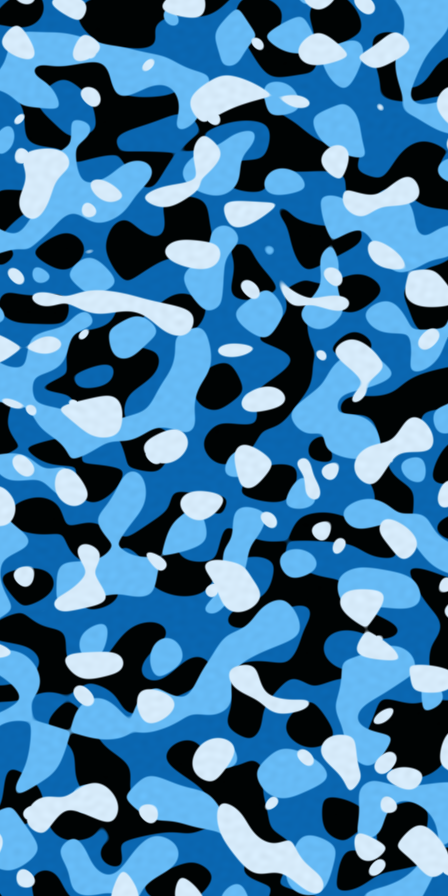
Write a Shadertoy shader that draws this pattern.

```glsl
float hash(vec2 p) {
    vec3 q = fract(p.xyx * vec3(0.1031, 0.1030, 0.0973));
    q += dot(q, q.yzx + 33.33);
    return fract((q.x + q.y) * q.z);
}

// Sum of random waves with unit variance: x = value, yz = gradient.
vec3 waveField(vec2 p, float lowFreq, float highFreq, float seed) {
    const int WAVES = 40;
    vec3 sum = vec3(0.0);
    for (int i = 0; i < WAVES; i++) {
        float n = float(i);
        float angle = 2.39996 * n + seed;
        float freq = mix(lowFreq, highFreq, hash(vec2(n + 3.0, seed)));
        float phase = 6.28318 * hash(vec2(seed + 17.0, n * 1.7));
        // Shapes run slightly longer sideways than upwards.
        vec2 k = freq * vec2(cos(angle), sin(angle)) * vec2(0.92, 1.08);
        float a = dot(k, p) + phase;
        sum += vec3(cos(a), -k * sin(a));
    }
    return sum * sqrt(2.0 / float(WAVES));
}

// Approximate signed distance to a level line, positive inside.
float levelDistance(vec3 field, float level) {
    return (field.x - level) / max(length(field.yz), 12.0);
}

// Small rounded spots, one per occupied cell.
float spotDistance(vec2 p) {
    const float CELL = 0.13;
    vec2 id = floor(p / CELL);
    vec2 jitter = vec2(hash(id + 5.3), hash(id + 41.7)) - 0.5;
    vec2 d = p - (id + 0.5 + 0.5 * jitter) * CELL;
    float angle = 6.28318 * hash(id + 11.9);
    d += 0.004 * sin(d.yx * 70.0 + angle);
    float radius = mix(0.010, 0.024, hash(id + 23.1));
    return hash(id + 71.3) < 0.34 ? radius - length(d) : -1.0;
}

float cover(float dist) {
    float soft = max(0.0028, 0.6 / iResolution.x);
    return smoothstep(-soft, soft, dist);
}

void mainImage(out vec4 fragColor, in vec2 fragCoord) {
    vec2 p = fragCoord / iResolution.x;

    const vec3 BLUE  = vec3(0.04, 0.40, 0.69);
    const vec3 SKY   = vec3(0.40, 0.73, 0.96);
    const vec3 BLACK = vec3(0.00, 0.01, 0.01);
    const vec3 ICE   = vec3(0.84, 0.92, 0.98);

    // Sky patches lean away from the black ones but may overlap them.
    vec3 blackField = waveField(p, 16.0, 56.0, 2.0);
    vec3 skyField = waveField(p, 18.0, 56.0, 9.0);
    skyField = (skyField - 0.6 * blackField) / sqrt(1.36);
    vec3 iceField = waveField(p, 20.0, 54.0, 21.0);

    float iceDist = max(levelDistance(iceField, 1.04), spotDistance(p));

    // Layers from bottom to top.
    vec3 col = BLUE;
    col = mix(col, BLACK, cover(levelDistance(blackField, 0.28)));
    col = mix(col, SKY, cover(levelDistance(skyField, 0.5)));
    col = mix(col, ICE, cover(iceDist));

    // Faint cloth texture.
    col *= 1.0 + 0.007 * waveField(p, 150.0, 300.0, 33.0).x;

    fragColor = vec4(clamp(col, 0.0, 1.0), 1.0);
}
```
